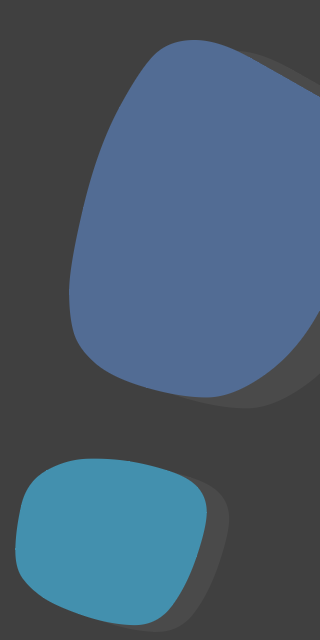
Write a WebGL 1 fragment shader that draws this background.

```glsl
precision highp float;

uniform vec2 u_resolution;

const vec3 BACKDROP = vec3(0.251, 0.251, 0.251);
const vec3 SHADOW = vec3(0.290, 0.290, 0.290);
const vec3 BLUE = vec3(0.322, 0.424, 0.580);
const vec3 TEAL = vec3(0.263, 0.565, 0.682);

const vec2 UPPER_CENTER = vec2(0.68, 1.30);
const vec2 LOWER_CENTER = vec2(0.35, 0.31);
const vec2 UPPER_SHADOW_SHIFT = vec2(0.125, -0.034);
const vec2 LOWER_SHADOW_SHIFT = vec2(0.070, -0.021);

const int CORNERS = 14;

float cross2(vec2 u, vec2 v) {
    return u.x * v.y - u.y * v.x;
}

// Signed distance estimate to the parabolic arc a-c with control corner b.
float arcDistance(vec2 p, vec2 a, vec2 b, vec2 c) {
    vec2 ab = b - a;
    vec2 ac = c - a;
    float area = cross2(ab, ac);
    float wb = cross2(p - a, ac) / area;
    if (wb < 0.0) return -1.0;
    float wc = cross2(ab, p - a) / area;
    float wa = 1.0 - wb - wc;
    vec2 gradB = vec2(ac.y, -ac.x) / area;
    vec2 gradC = vec2(-ab.y, ab.x) / area;
    vec2 gradA = -gradB - gradC;
    vec2 grad = 2.0 * wb * gradB - 4.0 * (wa * gradC + wc * gradA);
    return (wb * wb - 4.0 * wa * wc) / max(length(grad), 0.0001);
}

// Closed quadratic spline, clockwise; each arc owns one wedge around center.
float blobDistance(vec2 p, vec2 center, vec2 corner[CORNERS]) {
    float d = 1.0;
    vec2 before = corner[CORNERS - 2];
    vec2 current = corner[CORNERS - 1];
    for (int i = 0; i < CORNERS; i++) {
        vec2 after = corner[i];
        vec2 a = 0.5 * (before + current);
        vec2 c = 0.5 * (current + after);
        if (cross2(a - center, p - center) <= 0.0 &&
            cross2(p - center, c - center) <= 0.0) {
            d = arcDistance(p, a, current, c);
        }
        before = current;
        current = after;
    }
    return d;
}

float upperBlob(vec2 p) {
    vec2 k[CORNERS];
    k[0] = vec2(0.534, 1.875);
    k[1] = vec2(0.682, 1.875);
    k[2] = vec2(0.875, 1.768);
    k[3] = vec2(1.146, 1.612);
    k[4] = vec2(1.068, 1.159);
    k[5] = vec2(0.932, 0.904);
    k[6] = vec2(0.729, 0.758);
    k[7] = vec2(0.563, 0.758);
    k[8] = vec2(0.349, 0.820);
    k[9] = vec2(0.245, 0.911);
    k[10] = vec2(0.216, 1.010);
    k[11] = vec2(0.216, 1.167);
    k[12] = vec2(0.305, 1.539);
    k[13] = vec2(0.443, 1.794);
    return blobDistance(p, UPPER_CENTER, k);
}

float lowerBlob(vec2 p) {
    vec2 k[CORNERS];
    k[0] = vec2(0.208, 0.565);
    k[1] = vec2(0.344, 0.568);
    k[2] = vec2(0.464, 0.549);
    k[3] = vec2(0.591, 0.508);
    k[4] = vec2(0.646, 0.445);
    k[5] = vec2(0.646, 0.354);
    k[6] = vec2(0.583, 0.167);
    k[7] = vec2(0.490, 0.044);
    k[8] = vec2(0.339, 0.049);
    k[9] = vec2(0.172, 0.107);
    k[10] = vec2(0.096, 0.159);
    k[11] = vec2(0.047, 0.224);
    k[12] = vec2(0.049, 0.344);
    k[13] = vec2(0.083, 0.495);
    return blobDistance(p, LOWER_CENTER, k);
}

float coverage(float d) {
    return clamp(0.5 - d * u_resolution.x, 0.0, 1.0);
}

void main() {
    // Canvas is one unit wide and two units tall.
    vec2 p = gl_FragCoord.xy / u_resolution * vec2(1.0, 2.0);

    // Flat shadows first, then the blobs over them.
    vec3 color = BACKDROP;
    color = mix(color, SHADOW, coverage(upperBlob(p - UPPER_SHADOW_SHIFT)));
    color = mix(color, SHADOW, coverage(lowerBlob(p - LOWER_SHADOW_SHIFT)));
    color = mix(color, BLUE, coverage(upperBlob(p)));
    color = mix(color, TEAL, coverage(lowerBlob(p)));
    gl_FragColor = vec4(color, 1.0);
}
```
